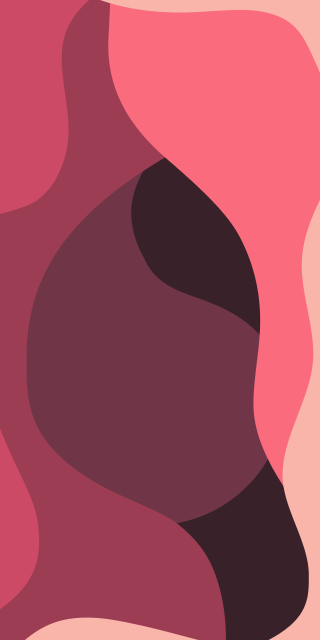
This background is drawn by a WebGL 2 fragment shader. Its source:

```glsl
#version 300 es
precision highp float;
// Flat layered waves in plum, rose, coral and peach around dark hollows.
// Each wave is a half plane bounded by a smooth cubic curve; the layers are
// painted back to front in a space 100 units wide and 200 units high.

uniform vec2 u_resolution;
out vec4 outColor;

const int KNOTS = 6;

const vec3 PLUM  = vec3(0.61, 0.24, 0.33);
const vec3 MAUVE = vec3(0.44, 0.21, 0.28);
const vec3 DARK  = vec3(0.22, 0.13, 0.16);
const vec3 ROSE  = vec3(0.80, 0.29, 0.40);
const vec3 CORAL = vec3(0.98, 0.42, 0.49);
const vec3 PEACH = vec3(0.98, 0.71, 0.67);

// Cubic Hermite span between knots of (position, value, slope)
float span(float t, vec3 a, vec3 b) {
  float len = b.x - a.x;
  float s = clamp((t - a.x) / len, 0.0, 1.0);
  float r = 1.0 - s;
  float blend = mix(a.y, b.y, s * s * (3.0 - 2.0 * s));
  return blend + len * s * r * (a.z * r - b.z * s);
}

// Chain of spans, continued in straight lines past both ends
float curve(float t, vec3 k[KNOTS]) {
  float value = span(t, k[0], k[1]);
  for (int i = 1; i < KNOTS - 1; i++) {
    if (t > k[i].x) value = span(t, k[i], k[i + 1]);
  }
  vec3 first = k[0];
  vec3 last = k[KNOTS - 1];
  return value + first.z * min(t - first.x, 0.0) + last.z * max(t - last.x, 0.0);
}

// Smooth coverage of the region where d is negative
float cover(float d) {
  float width = max(length(vec2(dFdx(d), dFdy(d))), 1e-4);
  return clamp(0.5 - d / width, 0.0, 1.0);
}

// Lower half of a disc, extended upwards as a straight column
float roundedColumn(vec2 p, vec2 center, float radius) {
  vec2 q = p - center;
  return length(vec2(q.x, min(q.y, 0.0))) - radius;
}

void main() {
  vec2 p = gl_FragCoord.xy / u_resolution * vec2(100.0, 200.0);

  // Upright edges give x for a height; level edges give y for a column
  float bodyEdge = curve(p.y, vec3[KNOTS](
    vec3(0.0, 70.6, 0.0), vec3(17.7, 68.2, -0.3), vec3(36.5, 55.2, -1.3),
    vec3(47.7, 32.6, -1.85), vec3(88.0, 8.3, 0.0), vec3(150.8, 51.6, 1.7)));
  float hollowEdge = curve(p.y, vec3[KNOTS](
    vec3(95.3, 81.3, -1.0), vec3(105.0, 66.7, -2.4), vec3(109.9, 54.2, -1.9),
    vec3(120.3, 44.5, -0.52), vec3(133.6, 41.0, 0.0), vec3(146.6, 44.8, 0.55)));
  float coralEdge = curve(p.y, vec3[KNOTS](
    vec3(48.2, 88.5, -0.65), vec3(73.7, 79.2, 0.0), vec3(99.7, 81.3, 0.0),
    vec3(125.8, 75.0, -0.52), vec3(150.8, 51.6, -1.15), vec3(188.3, 33.9, 0.05)));
  float rightEdge = curve(p.y, vec3[KNOTS](
    vec3(0.0, 83.9, 1.9), vec3(20.3, 96.5, 0.0), vec3(51.6, 88.3, 0.0),
    vec3(89.3, 97.9, 0.0), vec3(117.2, 94.3, 0.0), vec3(137.5, 100.0, 0.5)));
  float upperRoseEdge = curve(p.y, vec3[KNOTS](
    vec3(133.1, 0.0, 3.8), vec3(137.5, 11.7, 1.3), vec3(146.6, 18.7, 0.45),
    vec3(158.3, 21.4, 0.03), vec3(181.8, 19.3, 0.0), vec3(200.0, 27.9, 1.15)));
  float lowerRoseEdge = curve(p.y, vec3[KNOTS](
    vec3(9.6, 0.0, 1.4), vec3(20.3, 9.9, 0.5), vec3(30.7, 12.2, 0.0),
    vec3(42.4, 10.4, -0.35), vec3(54.2, 5.2, -0.47), vec3(66.1, 0.0, -0.4)));
  float topEdge = curve(p.x, vec3[KNOTS](
    vec3(31.3, 200.0, -0.35), vec3(54.7, 196.1, -0.02), vec3(75.5, 196.9, 0.0),
    vec3(85.9, 195.3, -0.35), vec3(93.8, 189.6, -1.3), vec3(100.0, 177.3, -2.2)));
  float bottomEdge = curve(p.x, vec3[KNOTS](
    vec3(7.8, 0.0, 0.85), vec3(15.6, 4.9, 0.42), vec3(27.3, 7.0, 0.0),
    vec3(39.1, 5.6, -0.2), vec3(52.1, 2.6, -0.26), vec3(62.0, 0.0, -0.26)));

  // Central body: mauve with a dark foot below and a dark hollow above
  float column = roundedColumn(p, vec2(47.7, 77.5), 41.7);
  vec3 body = mix(DARK, MAUVE, cover(column));
  body = mix(body, DARK, cover(hollowEdge - p.x) * step(90.0, p.y));

  // Layers from back to front
  vec3 color = mix(PLUM, body, cover(bodyEdge - p.x));
  color = mix(color, ROSE, cover(p.x - upperRoseEdge));
  color = mix(color, ROSE, cover(p.x - lowerRoseEdge));
  color = mix(color, CORAL, cover(coralEdge - p.x));
  color = mix(color, PEACH, cover(rightEdge - p.x));
  color = mix(color, PEACH, cover(topEdge - p.y));
  color = mix(color, PEACH, cover(p.y - bottomEdge));

  outColor = vec4(color, 1.0);
}
```
